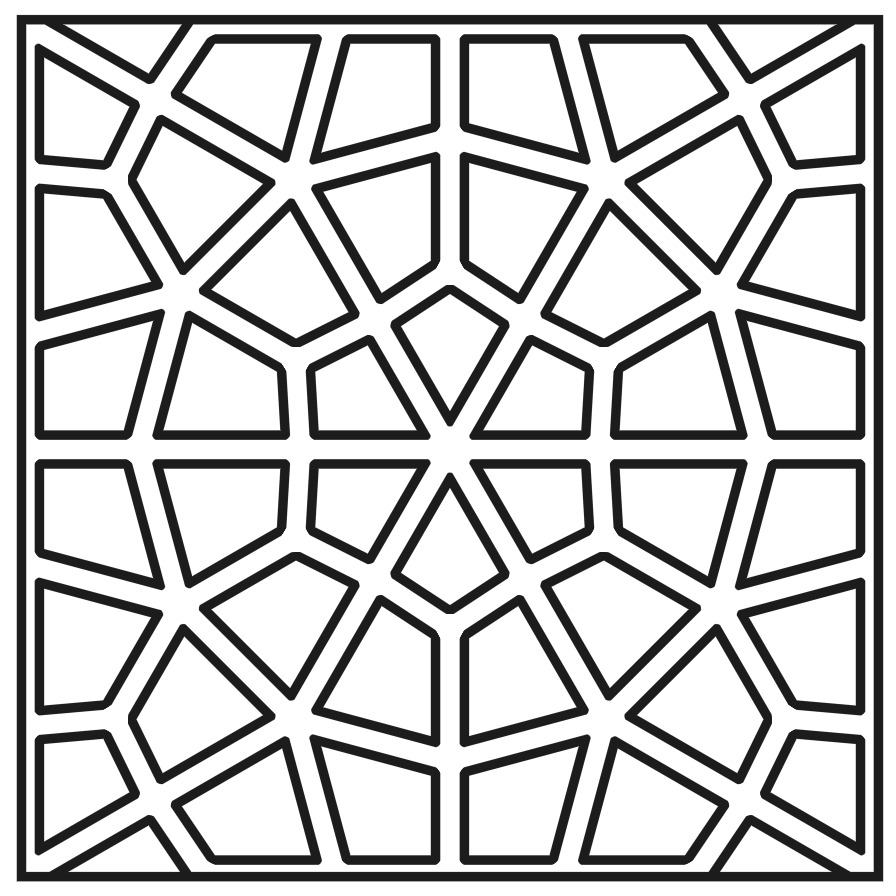
A Shadertoy shader for this pattern:

```glsl
const vec3 PAPER = vec3(1.0);
const vec3 INK = vec3(0.11);
const vec2 CENTER = vec2(0.0022, -0.0017);
const vec2 FRAME_SHIFT = vec2(0.0, 0.0015);
const float FRAME = 0.4782;        // half side of the outer square
const float WALL = 0.4743;         // half side of the cell field
const float STRAP = 0.0161;        // half width of the white straps
const float STROKE = 0.0053;       // half width of the ink lines
const float SPOKE_NODE = 0.1667;   // inner ring, even directions
const float PETAL_NODE = 0.1992;   // inner ring, odd directions
const float RING = 0.3477;         // radius of the twelve-sided ring
const float SIDE_ARM = 0.146;
const float CORNER_ARM = 0.180;
const float REACH = 0.24;          // long enough to leave the field
const float JOIN = 1.4;            // roundness of line joins
const float SOFTNESS = 0.7;        // edge blur in output samples

vec2 polar(float degrees) {
    float a = radians(degrees);
    return vec2(cos(a), sin(a));
}

float segment(vec2 p, vec2 a, vec2 b) {
    vec2 ab = b - a;
    return length(p - a - ab * clamp(dot(p - a, ab) / dot(ab, ab), 0.0, 1.0));
}

// x keeps the nearest wall, y sums the overlaps with the strap width
void addWall(inout vec2 field, float d) {
    field.x = min(field.x, d);
    field.y += pow(max(STRAP - d, 0.0), JOIN);
}

vec2 innerNode(int k) {
    return polar(30.0 * float(k)) * ((k & 1) == 0 ? SPOKE_NODE : PETAL_NODE);
}

// Central star: spokes, inner zigzag and outer ring,
// one sector past each axis so that joins there stay round
void addRosette(inout vec2 field, vec2 p) {
    for (int k = -1; k <= 4; k++) {
        vec2 rim = RING * polar(30.0 * float(k));
        vec2 nextRim = RING * polar(30.0 * float(k + 1));
        vec2 start = (k & 1) == 0 ? vec2(0.0) : innerNode(k);
        addWall(field, segment(p, start, rim));
        addWall(field, segment(p, innerNode(k), innerNode(k + 1)));
        addWall(field, segment(p, rim, nextRim));
    }
}

// Straps between the ring and the square, for one quadrant
void addSurround(inout vec2 field, vec2 p) {
    vec2 low = RING * polar(30.0);
    vec2 high = RING * polar(60.0);
    vec2 side = low + SIDE_ARM * polar(60.0);
    vec2 corner = high + CORNER_ARM * polar(30.0);

    addWall(field, segment(p, vec2(RING, 0.0), vec2(FRAME, 0.0)));
    addWall(field, segment(p, vec2(0.0, RING), vec2(0.0, FRAME)));
    addWall(field, segment(p, low, low + REACH * polar(-15.0)));
    addWall(field, segment(p, high, high + REACH * polar(105.0)));
    addWall(field, segment(p, low, side));
    addWall(field, segment(p, side, side + REACH * polar(5.0)));
    addWall(field, segment(p, side, corner));
    addWall(field, segment(p, high, corner + REACH * polar(30.0)));
    addWall(field, segment(p, corner, corner + REACH * polar(124.0)));

    // The corner triangle runs on to the frame
    vec2 q = p - corner;
    bool inCorner = dot(q, polar(120.0)) > 0.0 && dot(q, polar(34.0)) > 0.0;
    if (!inCorner) {
        addWall(field, WALL - p.x);
        addWall(field, WALL - p.y);
    }
}

void mainImage(out vec4 fragColor, in vec2 fragCoord) {
    float size = min(iResolution.x, iResolution.y);
    float blur = SOFTNESS / size;
    vec2 uv = (fragCoord - 0.5 * iResolution.xy) / size - CENTER;
    vec2 p = abs(uv);

    vec2 field = vec2(1.0, 0.0);
    addRosette(field, p);
    addSurround(field, p);

    // Outline of each cell, inset from the strap centre lines
    float inset = field.y > 0.0 ? -pow(field.y, 1.0 / JOIN) : field.x - STRAP;
    float cellLine = abs(inset) - STROKE;

    vec2 f = abs(uv - FRAME_SHIFT);
    float square = max(f.x, f.y) - FRAME;
    float line = min(max(cellLine, square), abs(square) - STROKE);

    float ink = 1.0 - smoothstep(-blur, blur, line);
    fragColor = vec4(mix(PAPER, INK, ink), 1.0);
}
```
